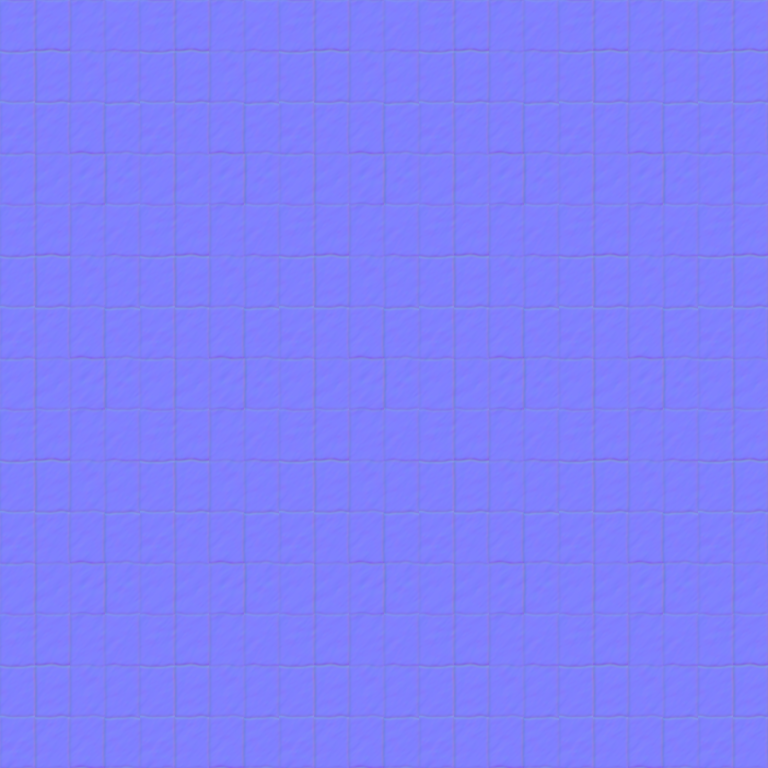
Reproduce this texture map procedurally as a WebGL 2 fragment shader.

```glsl
#version 300 es
precision highp float;
// Tangent-space normal map of a hand-laid tile wall with worn, uneven joints.

uniform vec2 u_resolution;
out vec4 fragColor;

const vec2 TILES = vec2(22.0, 15.0);       // tiles across and down
const float BLOCK = 4.0;                   // tiles before the wear repeats
const vec3 FLAT_NORMAL = vec3(0.5, 0.5, 1.0);
const float JOINT_WIDTH = 0.0018;          // half width, in canvas units
const float JOINT_SHADE = 0.12;            // loss of blue inside a joint
const float JOINT_JITTER = 0.0016;         // shift of each joint segment
const vec2 JOINT_WOBBLE = vec2(0.0003, 0.0008);
const vec2 JOINT_TILT = vec2(0.075, 0.115);
const vec4 COLUMN_DEPTH = vec4(0.55, 1.0, 0.8, 0.85);
const vec4 ROW_DEPTH = vec4(0.6, 0.9, 1.0, 0.95);
const vec2 COARSE_GRID = vec2(16.0, 24.0); // bumps per block
const vec2 FINE_GRID = vec2(36.0, 52.0);
const float COARSE_TILT = 0.07;
const float FINE_TILT = 0.045;
const float TAU = 6.2832;

float hash(vec2 p) {
    vec3 q = fract(p.xyx * vec3(0.1031, 0.1030, 0.0973));
    q += dot(q, q.yzx + 33.33);
    return fract((q.x + q.y) * q.z);
}

// Slope of smooth cellular bumps, drawn out along a diagonal.
vec2 bumpSlope(vec2 blockPos, vec2 grid, float seed) {
    vec2 p = blockPos * grid;
    vec2 cell = floor(p);
    vec2 slope = vec2(0.0);
    for (int j = -1; j <= 1; j++) {
        for (int i = -1; i <= 1; i++) {
            vec2 c = cell + vec2(i, j);
            vec2 id = mod(c, grid) + seed;
            vec2 center = c + vec2(hash(id), hash(id + 71.3));
            vec2 d = p - center;
            d += 0.3 * d.yx;
            float height = 2.0 * hash(id + 139.7) - 1.0;
            slope += height * d * exp(-4.0 * dot(d, d));
        }
    }
    return slope;
}

// Joint between tiles: x is the tilt across it, y its shade.
// pos.x runs across the joint and pos.y along it, in tiles.
vec2 joint(vec2 pos, float count, vec4 depths, float wobble, float seed) {
    float line = floor(pos.x + 0.5);
    vec2 id = mod(vec2(line, floor(pos.y)), BLOCK);
    vec2 key = id * 7.31 + seed;
    float along = fract(pos.y);

    // Each segment is shifted and waves along its length.
    float phase = TAU * hash(key + 3.1);
    float wave = sin(TAU * along + phase) + 0.5 * sin(2.0 * TAU * along + 2.3 * phase);
    float shift = JOINT_JITTER * (hash(key + 11.7) - 0.5) + wobble * wave;
    float d = ((pos.x - line) / count - shift) / JOINT_WIDTH;

    // The two flanks wear differently; chips thicken parts of them.
    float before = mix(0.2, 1.0, hash(key + 23.9));
    float after = mix(0.2, 1.0, hash(key + 41.3));
    float chip = 1.0 + 0.3 * sin(3.0 * TAU * along + phase);
    float depth = depths[int(id.x)];
    float flank = d * exp(-0.7 * d * d) * (d < 0.0 ? before * chip : after);
    return depth * vec2(-flank * 1.4, exp(-0.55 * d * d) * 0.5 * (before + after + 0.5));
}

void main() {
    vec2 uv = gl_FragCoord.xy / u_resolution;
    vec2 pos = vec2(uv.x, 1.0 - uv.y) * TILES; // rows counted from the top

    // Joints
    vec2 column = joint(pos, TILES.x, COLUMN_DEPTH, JOINT_WOBBLE.x, 5.0);
    vec2 row = joint(pos.yx, TILES.y, ROW_DEPTH, JOINT_WOBBLE.y, 87.0);
    vec2 tilt = vec2(column.x, -row.x) * JOINT_TILT;
    float shade = JOINT_SHADE * max(column.y, row.y);

    // Uneven tile faces
    vec2 blockPos = pos / BLOCK;
    vec2 relief = COARSE_TILT * bumpSlope(blockPos, COARSE_GRID, 17.0)
                + FINE_TILT * bumpSlope(blockPos, FINE_GRID, 203.0);
    tilt += relief;
    shade += 0.5 * length(relief);

    fragColor = vec4(FLAT_NORMAL + vec3(tilt, -shade), 1.0);
}
```
